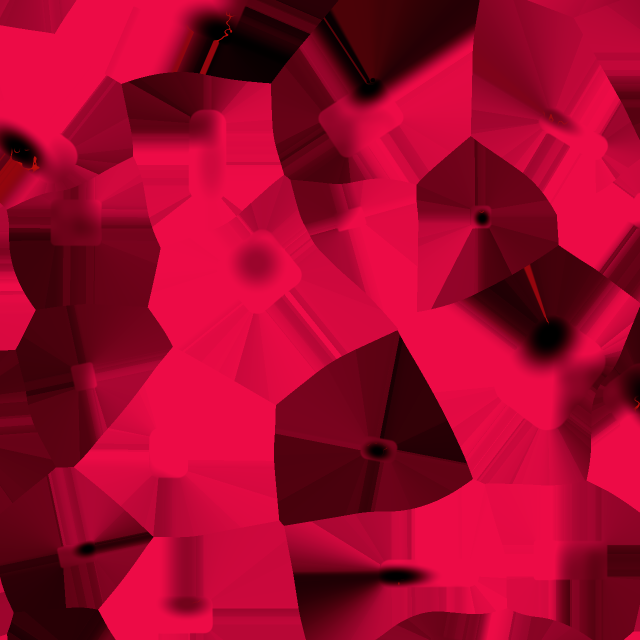
Write a Shadertoy shader that draws this texture.

```glsl
#define CELLS 4.3
#define SEED 17.0
#define MIN_HALF 0.07
#define MAX_HALF 0.40
#define BAND_FREQ 19.0
#define BAND_AMOUNT 0.10
#define STEP_AMOUNT 0.30
#define CRACK_WIDTH 0.035
#define RAY_WIDTH 0.09
#define SAMPLES 2

vec4 hash4(vec2 p) {
    vec4 h = fract((p.xyxy + SEED) * vec4(0.1031, 0.1030, 0.0973, 0.1099));
    h += dot(h, h.wzxy + 33.33);
    return fract((h.xxyz + h.yzzw) * h.zywx);
}

float noise(vec2 p) {
    vec2 i = floor(p), f = p - i;
    f = f * f * (3.0 - 2.0 * f);
    float low = mix(hash4(i).x, hash4(i + vec2(1, 0)).x, f.x);
    float high = mix(hash4(i + vec2(0, 1)).x, hash4(i + vec2(1, 1)).x, f.x);
    return mix(low, high, f.y);
}

// Black through wine to vivid crimson
vec3 crimson(float tone) {
    float blueShare = mix(0.12, 0.295, smoothstep(0.05, 0.7, tone));
    return vec3(tone, 0.05 * tone * tone, blueShare * tone);
}

vec3 paint(vec2 p) {
    float nearest = 1e5;
    vec2 source = p, inner = vec2(0);
    vec2 home = floor(p), owner = home;

    // Nearest rounded block, and the point on it that colours this ray
    for (int y = -2; y <= 2; y++)
    for (int x = -2; x <= 2; x++) {
        vec2 id = home + vec2(x, y);
        vec4 place = hash4(id), form = hash4(id + 57.0);
        if (form.w < 0.12) continue;
        vec2 center = id + 0.1 + 0.8 * place.xy;
        vec2 halfSize = mix(vec2(MIN_HALF), vec2(MAX_HALF), form.xy * form.xy);
        float radius = min(halfSize.x, halfSize.y) * mix(0.12, 0.9, form.z);
        float lean = 2.0 * place.z - 1.0;
        float angle = 1.2 * lean * lean * lean;
        mat2 turn = mat2(cos(angle), sin(angle), -sin(angle), cos(angle));
        vec2 local = (p - center) * turn;
        vec2 core = clamp(local, radius - halfSize, halfSize - radius);
        vec2 away = local - core;
        float reach = length(away);
        if (reach - radius < nearest) {
            nearest = reach - radius;
            vec2 touch = core + away * min(1.0, radius / max(reach, 1e-4));
            source = center + turn * touch;
            inner = touch / halfSize;
            owner = id;
        }
    }
    float outside = smoothstep(-0.015, 0.0, nearest);
    vec4 mood = hash4(owner + 131.0);

    // Broad tone, then flat steps and fine bands carried along the rays
    float tone = mix(0.42, 1.02, smoothstep(0.22, 0.62, noise(source * 2.3)));
    float stepped = hash4(floor(source * 4.7) + 211.0).y;
    tone -= outside * STEP_AMOUNT * stepped * stepped;
    float band = hash4(floor(source * BAND_FREQ) + 307.0).z - 0.5;
    tone += outside * BAND_AMOUNT * band;
    tone += 0.14 * (noise(source * 9.0) - 0.5);
    tone = clamp(tone, 0.0, 0.93);

    // Soft black hollow, pushed toward one side of the block
    vec2 shift = 1.7 * (mood.xy - 0.5);
    float hollow = 1.0 - smoothstep(0.15, 0.95, length(inner - shift));
    hollow *= smoothstep(0.1, 0.6, mood.z);
    tone *= 1.0 - hollow;

    // Jagged red cracks that become straight red rays outside
    float rough = noise(source * 5.0) + 0.5 * noise(source * 13.0)
                + 0.3 * noise(source * 34.0);
    float width = mix(CRACK_WIDTH, RAY_WIDTH, outside);
    float crack = 1.0 - smoothstep(0.5 * width, width, abs(rough - 0.9));
    crack *= smoothstep(0.25, 0.6, hollow);
    crack *= smoothstep(0.4, 0.55, noise(source * 3.5 + 40.0));
    vec3 ember = mix(vec3(0.72, 0.05, 0.04), vec3(0.58, 0.02, 0.05), outside);
    return mix(crimson(tone), ember, crack);
}

void mainImage(out vec4 fragColor, in vec2 fragCoord) {
    vec3 sum = vec3(0);
    for (int j = 0; j < SAMPLES; j++)
    for (int i = 0; i < SAMPLES; i++) {
        vec2 offset = (vec2(i, j) + 0.5) / float(SAMPLES) - 0.5;
        sum += paint((fragCoord + offset) / iResolution.y * CELLS);
    }
    fragColor = vec4(sum / float(SAMPLES * SAMPLES), 1.0);
}
```
